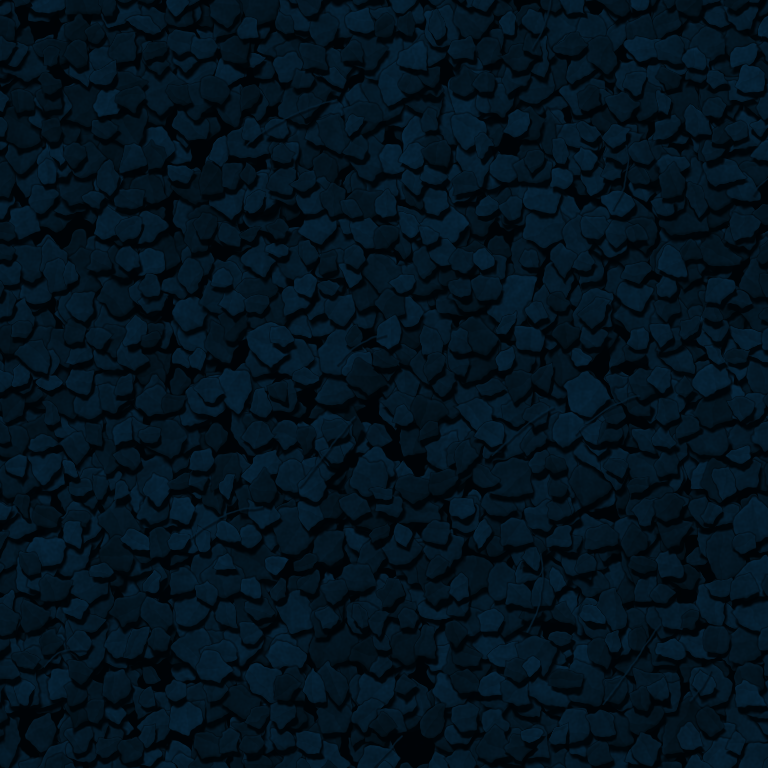
Reproduce this texture procedurally as a Shadertoy shader.

```glsl
const float TAU = 6.2831853;
const vec3 GAP = vec3(0.0, 0.012, 0.024);
const vec3 DARK_STONE = vec3(0.008, 0.055, 0.085);
const vec3 LIGHT_STONE = vec3(0.023, 0.130, 0.206);
const vec2 SHADOW_SHIFT = vec2(0.0025, -0.0075);

vec2 hash2(vec2 p) {
    vec3 h = fract(p.xyx * vec3(0.1031, 0.1030, 0.0973));
    h += dot(h, h.yzx + 33.33);
    return fract((h.xx + h.yz) * h.zy);
}

float cornerSlope(vec2 cell, vec2 f, vec2 corner) {
    return dot(hash2(cell + corner) * 2.0 - 1.0, f - corner);
}

float gradientNoise(vec2 p) {
    vec2 i = floor(p), f = p - i;
    vec2 u = f * f * f * (f * (f * 6.0 - 15.0) + 10.0);
    float low = mix(cornerSlope(i, f, vec2(0, 0)), cornerSlope(i, f, vec2(1, 0)), u.x);
    float high = mix(cornerSlope(i, f, vec2(0, 1)), cornerSlope(i, f, vec2(1, 1)), u.x);
    return mix(low, high, u.y);
}

mat2 rotation(float a) {
    return mat2(cos(a), sin(a), -sin(a), cos(a));
}

float smoothMax(float a, float b, float k) {
    float h = max(k - abs(a - b), 0.0) / k;
    return max(a, b) + h * h * k * 0.25;
}

// Irregular polygon: x is the distance to the stone, y to its shadow
vec2 stoneDistance(vec2 q, vec2 shift, float radius, vec2 seed) {
    vec2 d = vec2(-1.0);
    for (int i = 0; i < 6; i++) {
        vec2 h = hash2(seed + float(i) * vec2(17.3, 9.7));
        float angle = (float(i) + 0.8 * (h.x - 0.5)) * TAU / 6.0;
        vec2 normal = vec2(cos(angle), sin(angle));
        float plane = dot(q, normal) - radius * mix(0.72, 1.1, h.y);
        d.x = smoothMax(d.x, plane, 0.07);
        d.y = smoothMax(d.y, plane - dot(shift, normal), 0.07);
    }
    return d;
}

// Paints one layer of scattered stones with their shadows over the ground
vec3 paintStones(vec3 ground, vec2 uv, float cells, float share, float layer, float blur) {
    vec2 p = uv * cells + layer * 0.37;
    vec2 home = floor(p);
    for (int y = -1; y <= 1; y++)
    for (int x = -1; x <= 1; x++) {
        vec2 cell = home + vec2(x, y);
        vec2 seed = cell + layer * 71.0 + 13.0;
        vec2 place = hash2(seed);
        vec2 form = hash2(seed + 41.7);
        vec2 look = hash2(seed + 83.1);
        vec2 q = p - cell - 0.5 - (place - 0.5) * 0.6;
        if (dot(q, q) > 1.3 || fract(look.x * 7.0 + place.y) > share) continue;

        mat2 turn = rotation(form.x * TAU);
        vec2 stretch = vec2(1.0, mix(1.0, 1.65, form.y * form.y));
        vec2 local = turn * q * stretch;
        vec2 shift = turn * (SHADOW_SHIFT * cells) * stretch;
        vec2 d = stoneDistance(local, shift, mix(0.40, 0.62, place.x), seed);

        // Dropped shadow and contact darkening
        float shadow = 1.0 - smoothstep(-0.05, 0.06, d.y);
        float contact = 0.5 * (1.0 - smoothstep(0.0, 0.07, d.x));
        ground = mix(ground, GAP, max(shadow * 0.93, contact));

        // Stone face: own tone, gentle tilt, one crease and a shaded rim
        float tone = mix(0.22, 0.92, look.x);
        tone += dot(local, vec2(0.22, 0.16));
        float crease = local.y + 0.3 * local.x - 0.35 * (look.y - 0.3);
        tone -= 0.16 * smoothstep(-0.02, 0.03, crease);
        float facing = (d.x - d.y) / length(shift);
        tone -= 0.28 * smoothstep(-0.13, 0.0, d.x) * facing;
        vec3 face = mix(DARK_STONE, LIGHT_STONE, clamp(tone, -0.1, 1.05));
        float edge = blur * cells;
        ground = mix(ground, face, 1.0 - smoothstep(-edge, edge, d.x));
    }
    return ground;
}

// Thin bent stalk: distance from its centre line
float stalkDistance(vec2 p, float halfLength, float bend) {
    float along = clamp(p.x, -halfLength, halfLength);
    float t = along / halfLength;
    return length(p - vec2(along, bend * (1.0 - t * t)));
}

vec3 paintStalks(vec3 ground, vec2 uv, float blur) {
    for (int i = 0; i < 14; i++) {
        vec2 seed = vec2(float(i) * 3.7 + 5.0, 19.0);
        vec2 form = hash2(seed + 31.0);
        mat2 turn = rotation(-0.9 + 1.6 * (form.x - 0.5));
        vec2 q = turn * (uv - hash2(seed));
        float halfLength = mix(0.02, 0.065, form.y);
        float bend = (form.x - 0.5) * 0.03;
        float d = stalkDistance(q, halfLength, bend);
        float shade = stalkDistance(q - turn * SHADOW_SHIFT * 0.4, halfLength, bend);
        ground = mix(ground, GAP, 0.5 * (1.0 - smoothstep(0.0, 0.003, shade)));
        vec3 straw = mix(DARK_STONE, LIGHT_STONE, 0.75);
        ground = mix(ground, straw, 0.8 * (1.0 - smoothstep(0.0, 0.001 + blur, d)));
    }
    return ground;
}

void mainImage(out vec4 fragColor, in vec2 fragCoord) {
    vec2 uv = fragCoord / iResolution.y;
    float blur = max(0.7 / iResolution.y, 0.0011);
    // Chipped outlines
    vec2 chips = vec2(gradientNoise(uv * 55.0), gradientNoise(uv * 55.0 + 90.0)) * 0.006;
    chips += vec2(gradientNoise(uv * 140.0 + 30.0), gradientNoise(uv * 140.0 + 70.0)) * 0.002;
    // Stones from the bottom of the bed to the top
    float cells[5] = float[5](27.0, 21.0, 18.0, 22.0, 30.0);
    vec3 color = GAP;
    for (int i = 0; i < 5; i++)
        color = paintStones(color, uv + chips, cells[i], 0.95 - 0.13 * float(i), float(i), blur);
    color = paintStalks(color, uv + chips * 0.4, blur);
    // Rough grain and slow changes of brightness
    float grain = 0.16 * gradientNoise(uv * 230.0) + 0.16 * gradientNoise(uv * 85.0);
    color *= 1.0 + grain + 0.15 * gradientNoise(uv * 5.0);
    fragColor = vec4(color, 1.0);
}
```
